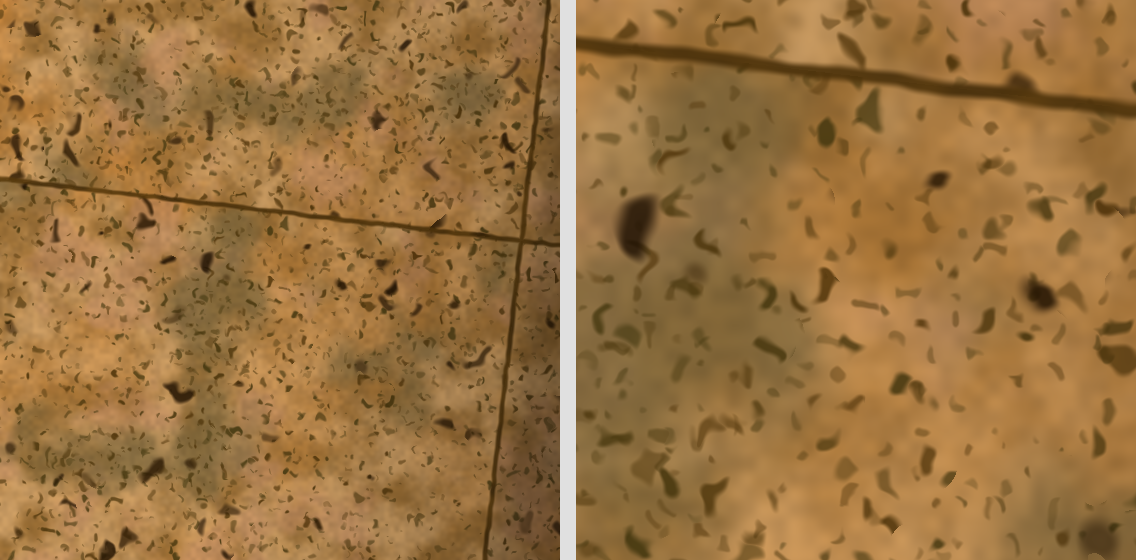
Left, the full canvas; right, a detail of the centre.
Reproduce this texture procedurally as a three.js fragment shader.

```glsl
// Speckled golden granite floor slabs divided by two slanted dark joints.
varying vec2 vUv;

const vec3 TAN_DARK = vec3(0.56, 0.40, 0.19);
const vec3 TAN_LIGHT = vec3(0.74, 0.57, 0.36);
const vec3 ORANGE = vec3(0.75, 0.49, 0.21);
const vec3 ROSE = vec3(0.71, 0.51, 0.36);
const vec3 OLIVE_GREY = vec3(0.43, 0.36, 0.21);
const vec3 SPECK_BROWN = vec3(0.30, 0.19, 0.03);
const vec3 SPECK_OLIVE = vec3(0.25, 0.21, 0.06);
const vec3 SPECK_BLACK = vec3(0.11, 0.06, 0.01);
const vec3 GROUT = vec3(0.29, 0.19, 0.04);

const vec2 CROSSING = vec2(0.931, 0.570); // where the joints meet
const float SLOPE_ACROSS = -0.119;        // dy/dx of the level joint
const float SLOPE_UP = 0.115;             // dx/dy of the upright joint
const float JOINT_HALF = 0.0042;
const float JOINT_SOFT = 0.0028;
const float FINE_CELLS = 62.0;
const float MID_CELLS = 39.0;
const float LARGE_CELLS = 19.0;

float hash(vec2 p) {
  vec3 q = fract(vec3(p.xyx) * 0.1031);
  q += dot(q, q.yzx + 33.33);
  return fract((q.x + q.y) * q.z);
}

float noise(vec2 p) {
  vec2 i = floor(p), f = fract(p);
  f = f * f * (3.0 - 2.0 * f);
  return mix(mix(hash(i), hash(i + vec2(1.0, 0.0)), f.x),
             mix(hash(i + vec2(0.0, 1.0)), hash(i + 1.0), f.x), f.y);
}

float fbm(vec2 p) {
  float sum = 0.0, amp = 0.5;
  for (int k = 0; k < 4; k++) {
    sum += amp * noise(p);
    p = mat2(1.6, 1.2, -1.2, 1.6) * p + 7.3;
    amp *= 0.5;
  }
  return sum / 0.9375;
}

// Bent, randomly turned flakes: x = coverage, y = tint of the strongest flake.
vec2 flakes(vec2 p, float cells, float density, float seed) {
  p = p * cells + seed;
  p += 0.40 * (vec2(noise(p * 2.3), noise(p * 2.3 + 41.7)) - 0.5);
  vec2 cell = floor(p), best = vec2(0.0);
  for (int y = -1; y <= 1; y++) {
    for (int x = -1; x <= 1; x++) {
      vec2 id = cell + vec2(float(x), float(y));
      vec2 jitter = vec2(hash(id + 3.1), hash(id + 17.9));
      float size = hash(id + 29.3);
      float angle = 0.6 + 2.6 * hash(id + 51.7);
      vec2 d = p - id - jitter;
      d = vec2(cos(angle) * d.x + sin(angle) * d.y, cos(angle) * d.y - sin(angle) * d.x);
      d.y += (hash(id + 63.1) - 0.5) * 2.4 * d.x * d.x;
      float halfLength = 0.32 * size * size;
      d.x -= clamp(d.x, -halfLength, halfLength);
      float radius = mix(0.09, 0.19, hash(id + 77.7));
      float cover = 1.0 - smoothstep(radius - 0.09, radius + 0.09, length(d));
      cover *= step(hash(id + 91.3), density) * mix(0.45, 1.0, hash(id + 8.7));
      if (cover > best.x) best = vec2(cover, hash(id + 11.9));
    }
  }
  return best;
}

void main() {
  // Signed distances to the joints, with slightly ragged edges
  vec2 rel = vUv - CROSSING;
  float ragged = 0.003 * (noise(vUv * 65.0) - 0.5);
  float across = (rel.y - SLOPE_ACROSS * rel.x) / sqrt(1.0 + SLOPE_ACROSS * SLOPE_ACROSS);
  float upright = (rel.x - SLOPE_UP * rel.y) / sqrt(1.0 + SLOPE_UP * SLOPE_UP);
  float above = step(0.0, across), right = step(0.0, upright);

  // Each slab has its own piece of stone
  vec2 p = vUv + vec2(3.7, 1.9) * above + vec2(5.3, 8.1) * right;

  // Mottled ground with warm and grey clouds
  vec3 color = mix(TAN_DARK, TAN_LIGHT, smoothstep(0.22, 0.78, fbm(p * 17.0)));
  float warmth = smoothstep(0.40, 0.75, fbm(p * 6.0 + 13.0));
  float corner = 1.0 - smoothstep(0.1, 0.75, distance(vUv, vec2(0.0, 0.95)));
  color = mix(color, ORANGE, warmth * (0.30 + 0.55 * corner));
  color = mix(color, ROSE, 0.55 * smoothstep(0.52, 0.76, fbm(p * 11.0 + 31.0)));
  float cloud = smoothstep(0.53, 0.76, fbm(p * 5.5 + 57.0));
  color = mix(color, OLIVE_GREY, 0.70 * cloud);
  color *= 0.94 + 0.12 * noise(p * 110.0);

  // Mineral flakes, from faint and small to dark and large
  float crowd = smoothstep(0.25, 0.75, fbm(p * 6.5 + 83.0));
  vec2 fine = flakes(p, FINE_CELLS, 0.30 + 0.25 * cloud, 19.0);
  vec2 mid = flakes(p, MID_CELLS, 0.36 + 0.34 * crowd + 0.15 * cloud, 47.0);
  vec2 large = flakes(p, LARGE_CELLS, 0.10 + 0.22 * crowd, 71.0);
  color = mix(color, mix(SPECK_BROWN, SPECK_OLIVE, fine.y), 0.55 * fine.x);
  color = mix(color, mix(SPECK_BROWN, SPECK_OLIVE, mid.y), 0.88 * mid.x);
  color = mix(color, mix(SPECK_BLACK, SPECK_BROWN, 0.5 * large.y), 0.92 * large.x);

  // Joints
  float level = 1.0 - smoothstep(JOINT_HALF - JOINT_SOFT, JOINT_HALF + JOINT_SOFT, abs(across + ragged));
  float plumb = 1.0 - smoothstep(JOINT_HALF - JOINT_SOFT, JOINT_HALF + JOINT_SOFT, abs(upright + ragged));
  color = mix(color, GROUT * (0.8 + 0.4 * noise(vUv * 48.0)), 0.9 * max(level, plumb));

  // Light falls off towards the lower right
  float shade = smoothstep(0.35, 1.05, vUv.x) * mix(0.24, 0.12, vUv.y);
  color *= 1.05 - shade - 0.17 * smoothstep(-0.01, 0.05, upright);
  gl_FragColor = vec4(color, 1.0);
}
```
